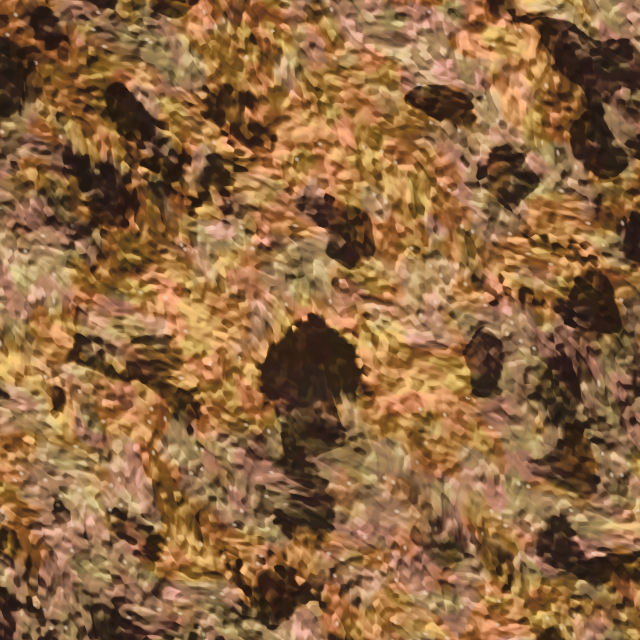
Give the GLSL for this texture, as a WebGL 2 fragment shader.

```glsl
#version 300 es
precision highp float;
// Weathered, pitted rock in raking light: layers of irregular cellular grains
// form a relief, which is lit from the upper left, sunk with dark pits and
// coloured through a ramp from umber to pale sand with patches of rust.
uniform vec2 u_resolution;
out vec4 fragColor;

vec3 hash3(vec2 p) {
  vec3 q = fract(p.xyx * vec3(0.1031, 0.1030, 0.0973));
  q += dot(q, q.yxz + 33.33);
  return fract((q.xxy + q.yzz) * q.zyx);
}

// Cellular noise: x = blended cell value (0..1), y = distance to nearest
// cell centre, z = value of that nearest cell.
vec3 cells(vec2 p) {
  vec2 base = floor(p), f = p - base;
  float sum = 0.0, weight = 1e-5, nearest = 9.0, id = 0.0;
  for (int j = -1; j <= 1; j++)
    for (int i = -1; i <= 1; i++) {
      vec2 cell = vec2(i, j);
      vec3 h = hash3(base + cell + 200.0);
      vec2 d = cell + h.xy - f;
      float d2 = dot(d, d), w = exp(-8.0 * d2);
      sum += w * h.z;
      weight += w;
      if (d2 < nearest) { nearest = d2; id = h.z; }
    }
  return vec3(sum / weight, sqrt(nearest), id);
}

// Cell value centred on zero with a spread of about one.
float grain(vec2 p) { return (cells(p).x - 0.5) * 4.2; }

// Height of the rock face from coarse lumps to fine grit.
float relief(vec2 p) {
  vec3 pebble = cells(p * 44.0 + 7.0);
  return 0.40 * grain(p * 19.0 + 3.0)
       + 0.50 * (pebble.x - 0.5) * 4.2 + 0.9 * (0.42 - pebble.y)
       + 0.55 * grain(p * 92.0 + 11.0);
}

// Five tones from shadow (0) to highlight (4); the middle one turns to rust.
vec3 rockColor(float tone, float rust) {
  vec3 middle = mix(vec3(0.56, 0.42, 0.29), vec3(0.51, 0.34, 0.15), rust);
  vec3 c = mix(vec3(0.20, 0.135, 0.10), vec3(0.36, 0.25, 0.15), clamp(tone, 0.0, 1.0));
  c = mix(c, middle, clamp(tone - 1.0, 0.0, 1.0));
  c = mix(c, vec3(0.71, 0.53, 0.35), clamp(tone - 2.0, 0.0, 1.0));
  c = mix(c, vec3(0.86, 0.69, 0.52), clamp(tone - 3.0, 0.0, 1.0));
  return c * (1.0 + 0.16 * clamp(tone, -2.0, 0.0) + 0.12 * clamp(tone - 4.0, 0.0, 1.0));
}

void main() {
  vec2 uv = gl_FragCoord.xy / u_resolution.y;

  // Turn and stretch the grain along the falling diagonal, then bend it.
  vec2 p = vec2((uv.x - uv.y) * 0.58, (uv.x + uv.y) * 0.76) + 2.0;
  p += 0.010 * sin(p.yx * 21.0 + vec2(0.0, 2.0)) + 0.004 * sin(p.yx * 57.0 + vec2(4.0, 1.0));

  // Relief and the light falling across it.
  float height = relief(p);
  float light = height - relief(p + vec2(-0.0062, 0.0030));
  float patches = grain(p * 5.0 + 1.0);

  // Smooth pale bank low on the right.
  vec2 toBank = (uv - vec2(0.70, 0.25)) / vec2(0.22, 0.11);
  float bank = exp(-dot(toBank, toBank));

  // Scattered pits with ragged edges, denser in the dark patches.
  float pitField = cells(p * 15.0 + 23.0).x - 0.055 * height - 0.05 * patches;
  float pit = smoothstep(0.65, 0.82, pitField) * (1.0 - 0.7 * bank);

  float tone = 0.50 * height + 0.47 * light + 0.28 * patches;
  tone = tone * (1.0 - 0.3 * bank) + 0.55 * bank + 0.2 - 1.65 * pit;

  // One large hollow, narrow at the top, with a warm lip around it.
  vec2 d = uv - vec2(0.485, 0.435);
  float hollowShape = length(vec2(d.x / (0.078 - 0.5 * clamp(d.y, -0.08, 0.08)), d.y / 0.072));
  hollowShape += 0.07 * height + 0.05 * sin(uv.x * 90.0 + 3.0 * sin(uv.y * 60.0));
  float hollow = 1.0 - smoothstep(0.88, 1.06, hollowShape);
  float lip = smoothstep(0.9, 1.1, hollowShape) * (1.0 - smoothstep(1.1, 1.6, hollowShape));
  tone = mix(tone + 0.4 * lip, -1.6 + 0.2 * height + 0.12 * light, hollow);

  // Rust gathers in patches and around the hollow.
  float rustField = 0.75 * grain(p * 7.0 + 31.0) + 0.6 * grain(p * 27.0 + 41.0);
  float rust = smoothstep(-0.7, 0.8, rustField + 0.6 * lip - 0.5 * bank);
  vec3 color = rockColor(2.0 + tone / 0.74, rust);

  // Mineral tints: orange where rusty, pink or olive from grain to grain.
  color *= mix(vec3(0.98, 1.0, 1.06), vec3(1.04, 0.98, 0.84), rust);
  color *= 1.0 + 0.035 * grain(p * 33.0 + 53.0) * vec3(0.6, -0.9, 0.9);

  // Rare bright mineral glints.
  vec3 fleck = cells(p * 62.0 + 71.0);
  float glint = step(0.93, fleck.z) * (1.0 - smoothstep(0.06, 0.30, fleck.y));
  color = mix(color, vec3(0.93, 0.84, 0.74), 0.65 * glint * (1.0 - hollow) * (1.0 - pit));

  fragColor = vec4(clamp(color, 0.0, 1.0), 1.0);
}
```
